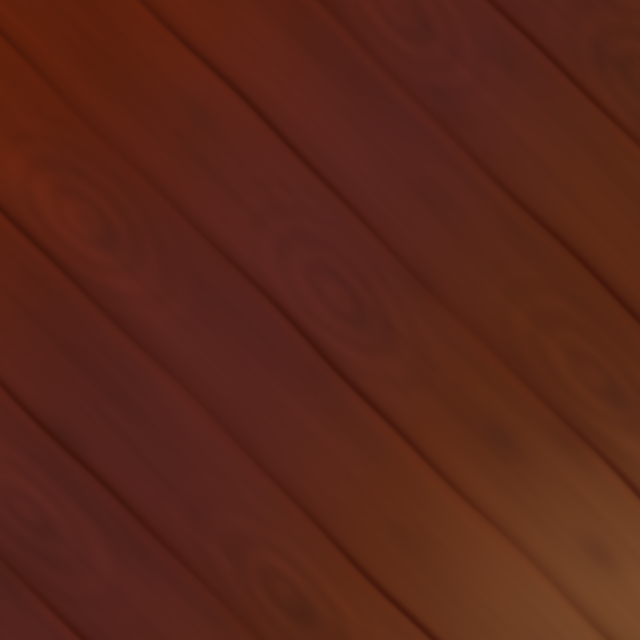
Write a three.js fragment shader that draws this texture.

```glsl
varying vec2 vUv;

const vec3 EMBER = vec3(0.385, 0.132, 0.045);
const vec3 WINE = vec3(0.335, 0.140, 0.115);
const vec3 AMBER = vec3(0.358, 0.162, 0.083);
const vec3 TAN = vec3(0.470, 0.290, 0.165);
const vec3 SEAM = vec3(0.235, 0.068, 0.030);
const vec3 SMOKE = vec3(0.245, 0.118, 0.090);
const float PLANK_WIDTH = 0.193;
const float SEAM_OFFSET = 0.035;

float hash(vec2 p) {
  return fract(sin(dot(p, vec2(127.1, 311.7))) * 4375.85);
}

// Layered sines: x runs across the grain, y along it
float grain(vec2 p, float seed) {
  float sum = 0.0;
  float freq = 24.0;
  float amp = 1.0;
  for (int i = 0; i < 6; i++) {
    float k = float(i);
    float drift = 1.5 * sin(p.y * (3.1 + k) + seed * 2.3 + k * 1.7);
    float swell = sin(p.y * (4.3 + k * 1.4) + p.x * freq * 0.37 + seed + k * 2.1);
    sum += amp * (0.55 + 0.45 * swell) * sin(p.x * freq + drift + seed * (k + 1.3));
    freq *= 1.63;
    amp *= 0.80;
  }
  return sum;
}

// Soft cellular spots, one jittered point of random strength per cell
float blotches(vec2 p, float sharpness) {
  vec2 cell = floor(p);
  float sum = 0.0;
  for (int j = -1; j <= 1; j++) {
    for (int i = -1; i <= 1; i++) {
      vec2 id = cell + vec2(float(i), float(j));
      vec2 jitter = vec2(hash(id), hash(id + 17.3));
      vec2 d = p - id - jitter;
      sum += hash(id + 5.9) * exp(-sharpness * dot(d, d));
    }
  }
  return sum;
}

// Stretched growth rings that fade away from the knot
float knotRings(vec2 offset, float wobble) {
  float d = length(offset * vec2(1.0, 0.42));
  float fade = smoothstep(0.13, 0.02, d);
  return fade * sin(d * 230.0 + wobble);
}

// Dark joint between planks, softer on its upper side
float seamLine(float d, float width) {
  float w = d > 0.0 ? width * 1.7 : width;
  return exp(-d * d / (w * w));
}

// Broad colour drift, warm at both ends of the grain direction
vec3 woodTone(vec2 uv, float across) {
  float t = 0.5 * (uv.x + 1.0 - uv.y);
  vec3 tone = mix(EMBER, WINE, smoothstep(0.02, 0.43, t));
  tone = mix(tone, AMBER, smoothstep(0.46, 0.72, t + 0.17 * across));
  float corner = length(uv - vec2(1.0, 0.0));
  return mix(tone, TAN, pow(smoothstep(0.55, 0.0, corner), 1.3));
}

void main() {
  // Diagonal frame: across and along the planks
  vec2 p = 0.7071 * vec2(vUv.x + vUv.y - 1.0, vUv.x - vUv.y);
  float bend = 0.0025 * sin(p.y * 9.0 + p.x * 6.0) + 0.0012 * sin(p.y * 23.0);
  float row = (p.x + bend + SEAM_OFFSET) / PLANK_WIDTH;
  float plank = floor(row);
  float seamDist = (row - floor(row + 0.5)) * PLANK_WIDTH;
  float seamId = floor(row + 0.5);

  // Grain flows around one knot per plank
  float knotAlong = fract(plank * 0.37 + 0.5) - 0.5;
  vec2 knot = vec2((fract(row) - 0.42) * PLANK_WIDTH, p.y - knotAlong);
  float bulge = exp(-dot(knot * vec2(13.0, 5.0), knot * vec2(13.0, 5.0)));
  vec2 flow = p + vec2(0.35 * knot.x * bulge, 0.0);
  float streaks = grain(flow, plank * 1.9 + 0.6);
  float rings = knotRings(knot, 1.2 * sin(p.y * 17.0 + plank));

  // Broad stains and smaller smoky spots
  float stain = blotches(p * vec2(12.0, 2.6) + 3.7, 3.0);
  float spots = blotches(p * vec2(11.0, 5.0) + 21.4, 9.0);
  float heart = exp(-dot((knot - vec2(0.0, 0.05)) * vec2(38.0, 22.0),
                         (knot - vec2(0.0, 0.05)) * vec2(38.0, 22.0)));

  vec3 color = woodTone(vUv, p.x);
  color *= 1.04 + 0.028 * streaks + 0.035 * rings - 0.09 * stain;
  color = mix(color, SMOKE, 0.32 * spots * spots + 0.3 * heart);

  // Joints vary in strength along their length, with a faint warm lip
  float strength = 0.42 + 0.28 * sin(p.y * 6.5 + seamId * 2.4 + 1.1);
  float lip = seamLine(seamDist + 0.012, 0.008);
  color += vec3(0.022, 0.005, 0.0) * lip;
  color = mix(color, SEAM, strength * seamLine(seamDist, 0.0045));
  color = mix(color, SEAM, 0.16 * seamLine(seamDist, 0.015));

  gl_FragColor = vec4(color, 1.0);
}
```
